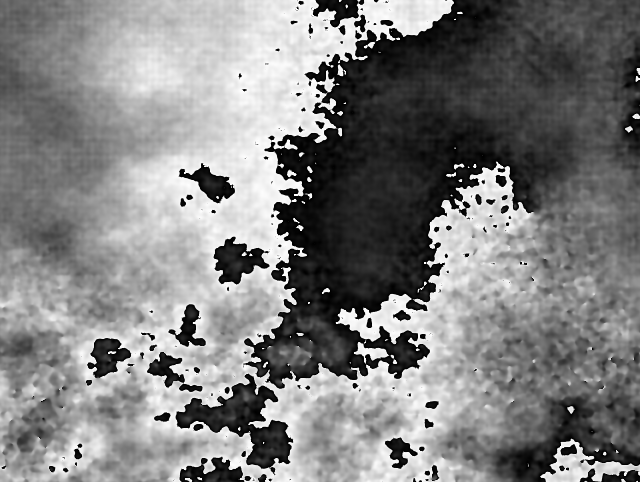
Reproduce this texture procedurally as a WebGL 2 fragment shader.

```glsl
#version 300 es
precision highp float;
// A wrapped phase map in grey: a smooth height field winds round one vortex,
// is stirred by cloud noise, then becomes a complex vector plus fine speckle.
// The angle of that vector is the tone, so white snaps to black at each wrap.

uniform vec2 u_resolution;
out vec4 outColor;

const float TAU = 6.2831853;

float hash(vec2 p) {
    vec3 q = fract(p.xyx * vec3(0.1031, 0.1030, 0.0973));
    q += dot(q, q.yzx + 33.33);
    return fract((q.x + q.y) * q.z);
}

float corner(vec2 cell, vec2 offset) {
    float a = TAU * hash(cell + 91.0);
    return dot(vec2(cos(a), sin(a)), offset);
}

float gradientNoise(vec2 p) {
    vec2 i = floor(p), f = fract(p);
    vec2 u = f * f * f * (f * (f * 6.0 - 15.0) + 10.0);
    vec2 e = vec2(1.0, 0.0);
    return mix(mix(corner(i, f), corner(i + e, f - e), u.x),
               mix(corner(i + e.yx, f - e.yx), corner(i + 1.0, f - 1.0), u.x), u.y);
}

float fbm(vec2 p) {
    float sum = 0.0, amp = 1.0;
    for (int i = 0; i < 4; i++) {
        sum += amp * gradientNoise(p);
        p = mat2(1.6, 1.2, -1.2, 1.6) * p + 17.3;
        amp *= 0.55;
    }
    return sum;
}

float blob(vec2 d, vec2 radius) {
    d /= radius;
    return exp(-dot(d, d));
}

// Smooth phase in turns, before wrapping
float basePhase(vec2 p, float core, float low) {
    vec2 q = p - vec2(1.107, 0.56);
    float phase = 0.40 - (atan(-q.y, -q.x) / TAU + 0.5);

    // Grey slope on the left, dark core, slanted shore above it
    phase -= 0.48 * (1.0 - smoothstep(0.0, 0.6, p.x)) * mix(0.5, 1.0, smoothstep(0.2, 0.7, p.y));
    phase += 0.24 * core + 0.16 * blob(p - vec2(0.76, 0.40), vec2(0.11, 0.07));
    float shore = p.x - 0.64 - 0.5 * max(p.y - 0.69, 0.0);
    phase += (0.13 * smoothstep(-0.12, 0.12, shore) - 0.065) * smoothstep(0.5, 0.75, p.y);

    // Dark pools and a slanted streak, with ragged outlines
    vec2 w = p + 0.07 * vec2(fbm(p * 9.0 + 5.0), fbm(p * 9.0 + 60.0));
    vec2 s = w - vec2(0.48, 0.43);
    s = vec2(dot(s, vec2(0.72, 0.69)), dot(s, vec2(-0.69, 0.72)));
    phase += 0.25 * blob(s, vec2(0.12, 0.04));
    phase += 0.36 * blob(w - vec2(0.53, 0.12), vec2(0.17, 0.09));
    phase += 0.26 * blob(w - vec2(0.61, 0.29), vec2(0.08, 0.05));
    phase += 0.30 * blob(w - vec2(0.30, 0.36), vec2(0.04));
    phase += 0.30 * blob(w - vec2(0.41, 0.59), vec2(0.05, 0.05));

    // Pale banks and a grey slope on the lower right
    phase += 0.20 * blob(w - vec2(0.27, 0.88), vec2(0.13, 0.06));
    phase += 0.20 * blob(w - vec2(0.33, 0.63), vec2(0.09, 0.07));
    phase -= 0.17 * blob(w - vec2(0.90, 1.02), vec2(0.11, 0.06));
    phase -= 0.16 * blob(p - vec2(1.14, 0.32), vec2(0.16, 0.16));
    phase -= 0.80 * blob(w - vec2(1.21, 0.03), vec2(0.17, 0.12));
    phase -= 0.40 * blob(w - vec2(1.35, 0.80), vec2(0.05, 0.11));

    // Clouds, stronger towards the bottom
    float cloud = fbm(p * vec2(5.6, 7.2) + 3.7);
    float right = smoothstep(0.85, 1.1, p.x);
    return phase + cloud * mix(0.15, 0.66 - 0.32 * right, low) * (1.0 - 0.8 * core);
}

void main() {
    vec2 p = gl_FragCoord.xy / u_resolution.y;
    float core = blob(p - vec2(0.75, 0.52), vec2(0.165, 0.21));
    float low = 1.0 - smoothstep(0.25, 0.62, p.y);
    float phase = basePhase(p, core, low);

    // Faint woven ripple
    phase += 0.009 * (sin(p.x * 470.0) + sin(p.y * 450.0)) * (0.6 + gradientNoise(p * 14.0)) * (1.0 - 0.6 * core);

    // Speckle strength varies by region
    float rough = 0.30 + 0.75 * low * (0.85 + 1.5 * gradientNoise(p * 6.0 + 40.0));
    rough += 0.95 * blob(p - vec2(1.03, 0.52), vec2(0.17, 0.12));
    rough += 0.60 * blob(p - vec2(1.33, 0.80), vec2(0.07, 0.15));
    rough += 0.45 * blob(p - vec2(0.69, 0.80), vec2(0.10, 0.22));
    rough += 0.25 * blob(p - vec2(1.10, 0.95), vec2(0.15, 0.10));
    rough *= 1.0 - 0.6 * core;

    vec2 grain = vec2(gradientNoise(p * vec2(42.0, 50.0)),
                      gradientNoise(p * vec2(46.0, 54.0) + 70.0));
    grain += 0.6 * vec2(gradientNoise(p * 80.0 + 11.0), gradientNoise(p * 80.0 + 130.0));
    vec2 z = vec2(cos(TAU * phase), sin(TAU * phase)) + 1.4 * rough * grain;

    // Angle as tone, with the wrap softened over about one pixel
    float tone = atan(-z.y, -z.x) / TAU + 0.5;
    float soft = clamp(fwidth(z.y) / (TAU * length(z) + 0.001), 0.0005, 0.12);
    tone -= smoothstep(1.0 - soft, 1.0, tone);
    outColor = vec4(vec3(clamp(tone, 0.0, 1.0)), 1.0);
}
```
